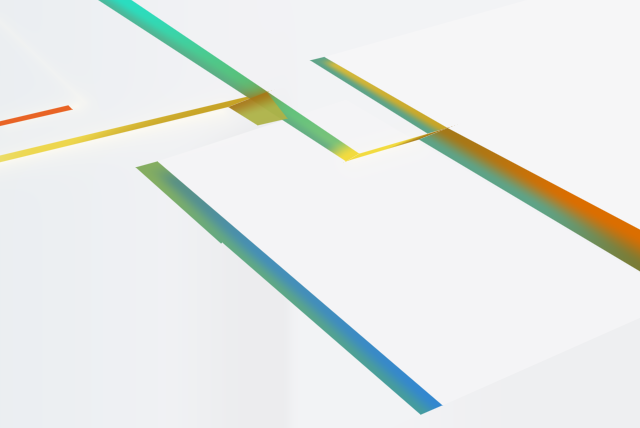
Reproduce this background procedurally as a WebGL 1 fragment shader.

```glsl
precision highp float;
uniform vec2 u_resolution;

// Signed distance to the line ab, positive on its clockwise side (y down)
float side(vec2 p, vec2 a, vec2 b) {
  vec2 e = normalize(b - a), q = p - a;
  return e.x * q.y - e.y * q.x;
}

// Convex band: x runs left to right, y start to end, z is inner distance
vec3 band(vec2 p, vec2 a, vec2 b, vec2 c, vec2 d) {
  float start = side(p, a, b), right = side(p, b, c);
  float end = side(p, c, d), left = side(p, d, a);
  float inside = min(min(start, end), min(left, right));
  vec2 near = max(vec2(left, start), 0.0);
  vec2 far = max(vec2(right, end), 0.0);
  return vec3(near / max(near + far, 1e-4), inside);
}

float cover(float dist, float soft) {
  return smoothstep(-soft, soft, dist);
}

// Soft light falling away from the segment ab
float glow(vec2 p, vec2 a, vec2 b, float width) {
  vec2 e = b - a, q = p - a;
  float h = clamp(dot(q, e) / dot(e, e), 0.0, 1.0);
  return exp(-length(q - e * h) / width);
}

vec3 ramp(vec3 a, vec3 b, vec3 c, float middle, float t) {
  vec3 first = mix(a, b, smoothstep(0.0, middle, t));
  return mix(first, c, smoothstep(middle, 1.0, t));
}

vec3 paper(vec2 p, float soft) {
  vec3 cool = vec3(0.918, 0.932, 0.946), white = vec3(0.958, 0.958, 0.964);
  vec3 col = mix(cool, vec3(0.949, 0.951, 0.959), smoothstep(-0.1, 0.65, p.x));

  // Shaded lower right corner and the fold above the middle sheet
  vec2 foldA = vec2(0.369, 0.377), foldB = vec2(0.811, 0.233);
  vec2 baseA = vec2(1.6, 0.698), baseB = vec2(1.037, 0.947);
  float corner = cover(-side(p, baseA, baseB), soft) * smoothstep(0.9, 1.2, p.x);
  col -= 0.014 * corner;
  float above = max(-side(p, foldA, foldB), 0.0);
  float fold = smoothstep(0.37, 0.6, p.x) * (1.0 - smoothstep(0.66, 0.7, p.x));
  col -= 0.025 * exp(-above * 25.0) * fold;

  // Raised sheets
  vec3 middle = band(p, foldA, foldB, baseA, baseB);
  vec3 upper = band(p, vec2(0.76, 0.133), vec2(1.27, -0.01), vec2(1.6, -0.01), vec2(1.6, 0.616));
  col = mix(col, white, cover(middle.z, soft));
  col = mix(col, white + 0.006, cover(upper.z, soft));

  // Light spilling from the bright strips
  float warm = 0.75 * glow(p, vec2(-0.02, 0.385), vec2(0.52, 0.26), 0.022);
  warm += 0.6 * glow(p, vec2(0.83, 0.372), vec2(0.97, 0.331), 0.014);
  warm += 0.6 * glow(p, vec2(0.02, 0.287), vec2(0.18, 0.248), 0.016);
  warm += 0.25 * glow(p, vec2(0.0, 0.05), vec2(0.2, 0.24), 0.012);
  return mix(col, vec3(1.0, 0.988, 0.945), min(warm, 1.0));
}

void main() {
  vec2 p = gl_FragCoord.xy / u_resolution;
  p = vec2(p.x * 1.5, 1.0 - p.y);
  float soft = 0.75 / u_resolution.y;
  vec3 col = paper(p, soft);

  vec3 teal = vec3(0.16, 0.87, 0.76), green = vec3(0.33, 0.77, 0.51);
  vec3 sage = vec3(0.37, 0.64, 0.53), leaf = vec3(0.52, 0.68, 0.38);
  vec3 yellow = vec3(0.95, 0.86, 0.25), gold = vec3(0.78, 0.64, 0.15);
  vec3 brown = vec3(0.65, 0.47, 0.09), orange = vec3(0.86, 0.43, 0.0);
  vec3 olive = vec3(0.68, 0.70, 0.28), blue = vec3(0.20, 0.53, 0.81);
  vec3 ink;

  // Left strips: red and yellow
  vec3 b = band(p, vec2(-0.02, 0.299), vec2(-0.02, 0.288), vec2(0.16, 0.246), vec2(0.17, 0.256));
  col = mix(col, vec3(0.91, 0.39, 0.14), cover(b.z, soft));
  b = band(p, vec2(-0.02, 0.384), vec2(-0.02, 0.368), vec2(0.625, 0.215), vec2(0.535, 0.25));
  ink = ramp(vec3(0.92, 0.87, 0.43), vec3(0.93, 0.84, 0.3), gold, 0.75, b.y);
  col = mix(col, ink, cover(b.z, soft));

  // Green diagonal with its olive crossing
  b = band(p, vec2(0.2, -0.0195), vec2(0.279, -0.0195), vec2(0.842, 0.359), vec2(0.811, 0.377));
  ink = ramp(teal, green, vec3(0.5, 0.76, 0.47), 0.4, b.y);
  ink = mix(ink, sage, 0.65 * (1.0 - smoothstep(0.0, 0.7, b.x)));
  ink = mix(ink, brown, 0.8 * glow(p, vec2(0.585, 0.232), vec2(0.625, 0.218), 0.022));
  ink = mix(ink, yellow, smoothstep(0.86, 0.98, b.y));
  col = mix(col, ink, cover(b.z, soft));
  b = band(p, vec2(0.535, 0.25), vec2(0.625, 0.215), vec2(0.674, 0.277), vec2(0.604, 0.293));
  ink = mix(brown, olive, smoothstep(0.0, 0.6, b.y));
  col = mix(col, ink, 0.95 * cover(b.z, soft));

  // Slim upper strip and yellow link
  b = band(p, vec2(0.727, 0.141), vec2(0.76, 0.133), vec2(1.049, 0.299), vec2(1.002, 0.312));
  ink = mix(sage, mix(vec3(0.83, 0.74, 0.25), gold, b.y), smoothstep(0.15, 0.85, b.x));
  ink = mix(sage, ink, smoothstep(0.0, 0.12, b.y));
  col = mix(col, ink, cover(b.z, soft));
  b = band(p, vec2(0.811, 0.377), vec2(0.842, 0.359), vec2(1.049, 0.299), vec2(0.982, 0.326));
  ink = mix(yellow, brown, smoothstep(0.7, 1.0, b.y));
  col = mix(col, ink, cover(b.z, soft));

  // Broad orange band
  b = band(p, vec2(0.982, 0.326), vec2(1.049, 0.299), vec2(1.52, 0.547), vec2(1.52, 0.646));
  vec3 hot = mix(brown, orange, smoothstep(0.0, 0.65, b.y));
  vec3 shade = mix(sage, vec3(0.48, 0.48, 0.2), smoothstep(0.45, 1.0, b.y));
  ink = mix(shade, hot, smoothstep(0.1, 0.85, b.x));
  col = mix(col, ink, cover(b.z, soft));

  // Blue diagonal with a small step on its left edge
  vec2 tipA = vec2(0.318, 0.391), tipB = vec2(0.369, 0.377);
  b = band(p, tipA, tipB, vec2(1.037, 0.947), vec2(0.986, 0.969));
  float ledge = band(p, tipA, tipB, vec2(0.56, 0.54), vec2(0.518, 0.569)).z;
  vec3 cold = ramp(vec3(0.36, 0.57, 0.5), vec3(0.27, 0.56, 0.72), blue, 0.4, b.y);
  vec3 rim = ramp(leaf, vec3(0.38, 0.66, 0.52), vec3(0.27, 0.61, 0.62), 0.35, b.y);
  ink = mix(rim, cold, smoothstep(0.05, 0.85, b.x));
  ink = mix(leaf, ink, smoothstep(0.0, 0.08, b.y));
  col = mix(col, ink, cover(max(b.z, ledge), soft));

  gl_FragColor = vec4(col, 1.0);
}
```
